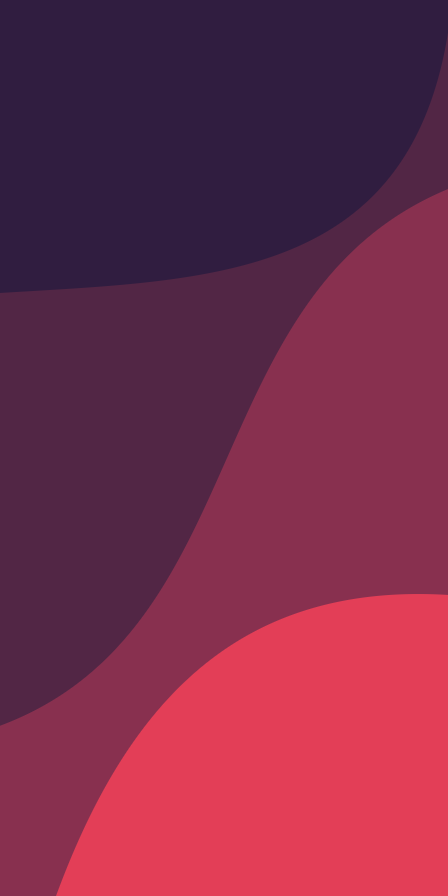
Write a WebGL 2 fragment shader that draws this background.

```glsl
#version 300 es
precision highp float;
// Flat plum and coral waves layered upward across a tall canvas.

uniform vec2 u_resolution;
out vec4 fragColor;

vec2 bezier(vec2 a, vec2 b, vec2 c, vec2 d, float t) {
    float s = 1.0 - t;
    return s * s * s * a + 3.0 * s * s * t * b + 3.0 * s * t * t * c + t * t * t * d;
}

vec2 bezierTangent(vec2 a, vec2 b, vec2 c, vec2 d, float t) {
    float s = 1.0 - t;
    return s * s * (b - a) + 2.0 * s * t * (c - b) + t * t * (d - c);
}

// Approximate signed height above a curve whose x rises with t.
float waveDistance(vec2 p, vec2 a, vec2 b, vec2 c, vec2 d) {
    float low = -0.4, high = 1.0;
    for (int i = 0; i < 20; i++) {
        float middle = 0.5 * (low + high);
        if (bezier(a, b, c, d, middle).x < p.x) low = middle;
        else high = middle;
    }
    float t = 0.5 * (low + high);
    float slopeScale = normalize(bezierTangent(a, b, c, d, t)).x;
    return (p.y - bezier(a, b, c, d, t).y) * slopeScale;
}

// Coverage below an edge, softened over one pixel.
float below(float dist) {
    return clamp(0.5 - dist * u_resolution.y / 2.0, 0.0, 1.0);
}

void main() {
    // The canvas is one unit wide and two units high.
    vec2 p = gl_FragCoord.xy / u_resolution * vec2(1.0, 2.0);

    float upperWave = waveDistance(p, vec2(0.0, 1.346), vec2(0.469, 1.375),
                                   vec2(0.911, 1.375), vec2(1.0, 1.927));
    float middleWave = waveDistance(p, vec2(0.0, 0.38), vec2(0.573, 0.594),
                                    vec2(0.4375, 1.344), vec2(1.0, 1.578));
    float lowerWave = waveDistance(p, vec2(0.125, 0.0), vec2(0.286, 0.4375),
                                   vec2(0.536, 0.7), vec2(1.0, 0.672));

    // Stack the waves from the dark top to the bright foreground.
    vec3 color = vec3(0.19, 0.113, 0.25);
    color = mix(color, vec3(0.32, 0.15, 0.27), below(upperWave));
    color = mix(color, vec3(0.535, 0.19, 0.31), below(middleWave));
    color = mix(color, vec3(0.89, 0.245, 0.34), below(lowerWave));
    fragColor = vec4(color, 1.0);
}
```
